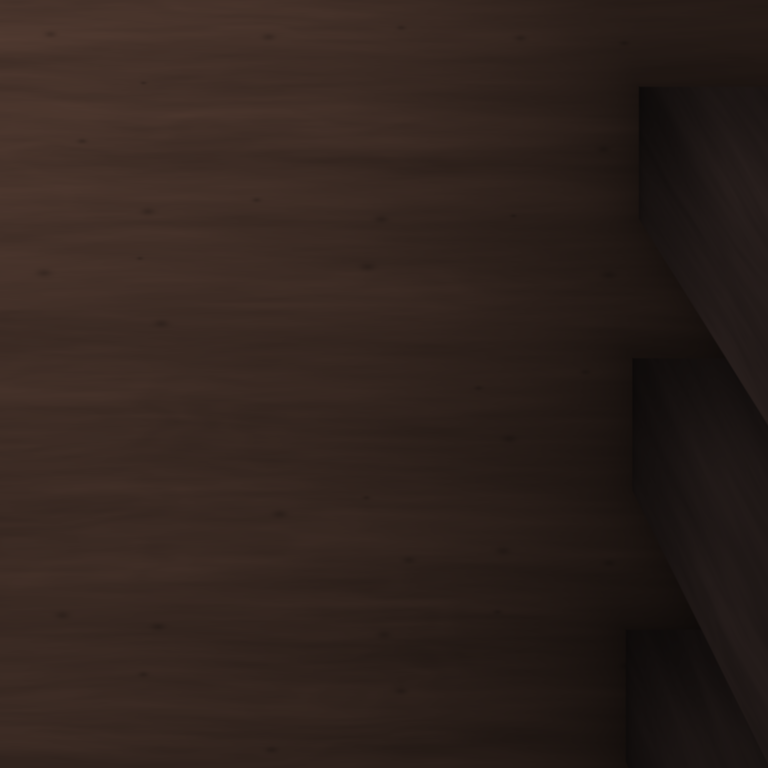
Reproduce this texture procedurally as a three.js fragment shader.

```glsl
varying vec2 vUv;

#define BEAM_COUNT 3
#define BEAM_CORNER vec2(0.832, 0.887)
#define BEAM_STEP vec2(-0.0085, -0.3535)
#define BEAM_HEIGHT 0.172
#define BEAM_SLOPE 1.6
#define SLOPE_STEP 0.42
#define EDGE 0.0016
#define SHADOW_REACH 0.045
#define WALL_TINT vec3(1.0, 0.72, 0.60)
#define BEAM_TINT vec3(1.0, 0.77, 0.72)
#define GRAIN_DEPTH 0.26
#define KNOT_GRID vec2(7.0, 13.0)

float hash(vec2 p) {
  vec3 q = fract(vec3(p.xyx) * 0.1031);
  q += dot(q, q.yzx + 33.33);
  return fract((q.x + q.y) * q.z);
}

float noise(vec2 p) {
  vec2 cell = floor(p);
  vec2 f = fract(p);
  f = f * f * (3.0 - 2.0 * f);
  float low = mix(hash(cell), hash(cell + vec2(1.0, 0.0)), f.x);
  float high = mix(hash(cell + vec2(0.0, 1.0)), hash(cell + vec2(1.0, 1.0)), f.x);
  return mix(low, high, f.y);
}

float fbm(vec2 p) {
  float sum = 0.0;
  float weight = 0.5;
  for (int i = 0; i < 4; i++) {
    sum += weight * noise(p);
    p = p * 2.03 + 17.3;
    weight *= 0.5;
  }
  return sum;
}

// Long streaks with fine fibres, stretched along x; centred on zero
float woodGrain(vec2 p) {
  p.y += 0.012 * (noise(p * vec2(5.0, 9.0)) - 0.5);
  float streaks = fbm(p * vec2(1.6, 24.0)) - 0.47;
  float fibres = fbm(p * vec2(9.0, 110.0) + 40.0) - 0.47;
  float rings = sin(60.0 * fbm(p * vec2(2.5, 9.0) + 8.0));
  float figure = smoothstep(0.45, 0.75, noise(p * vec2(4.0, 11.0) + 3.0));
  return streaks + 0.45 * fibres + 0.05 * rings * figure;
}

// Small dark knots scattered over a jittered grid
float knots(vec2 p) {
  vec2 g = p * KNOT_GRID;
  vec2 cell = floor(g);
  vec2 centre = 0.25 + 0.5 * vec2(hash(cell + 5.0), hash(cell + 71.0));
  vec2 offset = (fract(g) - centre) / KNOT_GRID;
  float size = mix(0.003, 0.008, hash(cell + 29.0));
  float spot = exp(-dot(offset * vec2(0.8, 1.5), offset * vec2(0.8, 1.5)) / (size * size));
  return spot * step(0.62, hash(cell + 13.0));
}

vec3 wallColor(vec2 p) {
  float light = mix(0.232, 0.282, smoothstep(0.25, 1.0, p.y));
  light *= 1.0 - 0.16 * smoothstep(0.0, 0.55, p.x);
  light *= 1.0 - 0.36 * smoothstep(0.38, 0.88, p.x);
  light *= 1.0 - 0.10 * smoothstep(0.35, 0.0, p.y);
  light *= 1.0 + GRAIN_DEPTH * woodGrain(p) * 1.25;
  light *= 1.0 - 0.17 * knots(p);
  return light * WALL_TINT;
}

// Beam silhouette: vertical left edge, flat top, slanting underside
float beamDistance(vec2 q, float slope) {
  vec2 side = vec2(-q.x, q.y);
  float corner = length(max(side, 0.0)) + min(max(side.x, side.y), 0.0);
  float under = (-BEAM_HEIGHT - slope * q.x - q.y) / sqrt(1.0 + slope * slope);
  return max(corner, under);
}

vec3 beamColor(vec2 q, float slope, float id) {
  vec2 along = normalize(vec2(1.0, -slope));
  vec2 local = vec2(dot(q, along), dot(q, vec2(-along.y, along.x)));
  float light = mix(0.088, 0.142, smoothstep(0.0, 0.13, q.x));
  light *= mix(0.76, 1.0, smoothstep(0.0, 0.16, -q.y));
  light *= 1.0 - 0.06 * id;
  light *= 1.0 + GRAIN_DEPTH * 1.4 * woodGrain(local * 1.3 + id * 3.7);
  light *= 1.0 - 0.25 * exp(-max(q.x, 0.0) / 0.006);
  return light * BEAM_TINT;
}

void main() {
  vec3 color = wallColor(vUv);

  // Lowest beam first, so that each one above shades and covers it
  for (int i = BEAM_COUNT - 1; i >= 0; i--) {
    float id = float(i);
    float slope = BEAM_SLOPE + SLOPE_STEP * id;
    vec2 q = vUv - BEAM_CORNER - BEAM_STEP * id;
    float d = beamDistance(q, slope);
    color *= 1.0 - 0.30 * exp(-max(d, 0.0) / SHADOW_REACH);
    color = mix(color, beamColor(q, slope, id), smoothstep(EDGE, -EDGE, d));
  }

  gl_FragColor = vec4(color, 1.0);
}
```
